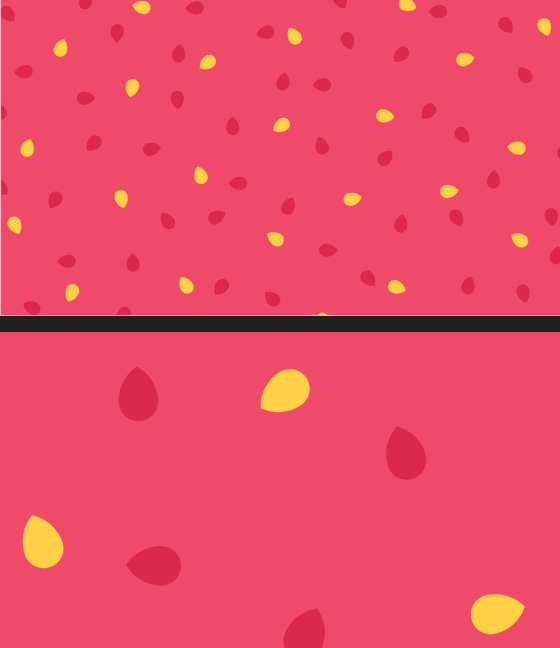
Top: the whole. Bottom: its middle third, enlarged.
A Shadertoy shader for this pattern:

```glsl
vec3 hash3(vec2 p) {
    vec3 q = vec3(dot(p, vec2(127.1, 311.7)),
                  dot(p, vec2(269.5, 183.3)),
                  dot(p, vec2(419.2, 371.9)));
    return fract(sin(q) * 43758.5453);
}

mat2 rotate(float a) {
    float c = cos(a), s = sin(a);
    return mat2(c, s, -s, c);
}

// Round base of radius r, with two wider arcs closing at a tip on +y
float seedDistance(vec2 p, float r, float tip) {
    float arc = (r * r + tip * tip) / (2.0 * r);
    return p.y < 0.0 ? length(p) - r
                     : length(vec2(abs(p.x) + arc - r, p.y)) - arc;
}

void mainImage(out vec4 fragColor, in vec2 fragCoord) {
    vec2 uv = fragCoord / iResolution.y;
    float pixel = 1.0 / iResolution.y;

    vec3 pink = vec3(0.94, 0.29, 0.42);
    vec3 crimson = vec3(0.86, 0.16, 0.29);
    vec3 yellow = vec3(1.0, 0.81, 0.27);
    vec3 pale = vec3(0.97, 0.71, 0.76);

    // Tilted grid, each row shifted half a cell
    vec2 grid = rotate(0.23) * uv * 6.0 + 20.0;
    grid.x += 0.5 * floor(grid.y);
    vec2 cell = floor(grid);
    vec3 rnd = hash3(cell);

    // One jittered, freely turned seed per cell
    vec2 p = fract(grid) - 0.5 - (rnd.xy - 0.5) * 0.6;
    p = rotate(rnd.z * 6.2832) * p;
    p.y += 0.05;
    float d = seedDistance(p, 0.125, 0.222) / 6.0;

    // Every third seed is yellow, so no two neighbours share it
    vec3 seedColor = mod(cell.x + cell.y, 3.0) < 0.5 ? yellow : crimson;
    vec3 color = mix(seedColor, pink, smoothstep(-0.75 * pixel, 0.75 * pixel, d));

    // Thin pale rim along the left and lower edges
    float rim = min(uv.x, uv.y) - 0.0035;
    color = mix(pale, color, smoothstep(-0.5 * pixel, 0.5 * pixel, rim));

    fragColor = vec4(color, 1.0);
}
```
